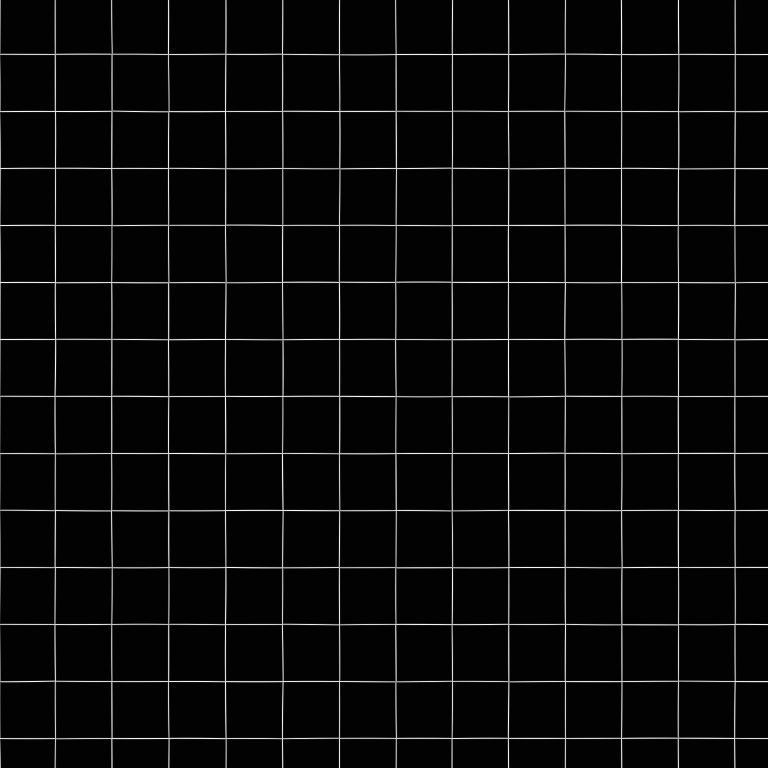
Give the GLSL for this pattern, as a WebGL 1 fragment shader.

```glsl
precision highp float;
// A fine, pale grid on near-black, about thirteen square cells each way.
// Each line is cut at the crossings into segments; hashes give every segment
// a slight shift, tilt, bow and width, so the ruling looks hand drawn.

uniform vec2 u_resolution;

const vec2 PITCH = vec2(0.07376, 0.07422);
const vec2 ORIGIN = vec2(0.0720, 0.0384);
const vec3 GROUND = vec3(0.008);
const vec3 INK = vec3(0.97);
const float LINE_WIDTH = 0.00128;
const float HALO_WIDTH = 0.0026;
const float HALO_STRENGTH = 0.13;
const float WOBBLE = 0.00045;
const float EDGE_REACH = 0.003;

float hash(vec2 cell, float seed) {
    return fract(sin(dot(cell, vec2(127.1, 311.7)) + seed * 74.7) * 4375.85);
}

float signedHash(vec2 cell, float seed) {
    return 2.0 * hash(cell, seed) - 1.0;
}

// Share of a pixel footprint covered by a stroke of the given width.
float strokeCoverage(float dist, float width, float footprint) {
    float low = max(dist - 0.5 * footprint, -0.5 * width);
    float high = min(dist + 0.5 * footprint, 0.5 * width);
    return clamp((high - low) / footprint, 0.0, 1.0);
}

// Sideways drift along a segment: joined ends, a small break and a bow.
float segmentDrift(vec2 segment, float t, float seed) {
    float start = signedHash(segment, seed);
    float end = signedHash(segment + vec2(0.0, 1.0), seed);
    float tilt = signedHash(segment, seed + 1.0) * (t - 0.5);
    float bow = signedHash(segment, seed + 2.0) * 2.0 * t * (1.0 - t);
    return WOBBLE * (mix(start, end, t) + 0.8 * tilt + bow);
}

// Parallel lines; position, origin and pitch are ordered (across, along).
// The spacing bulges by a small shift around the middle lines.
float ruledLines(vec2 position, vec2 origin, vec2 pitch, float bulge,
                 float seed, float pixel) {
    vec2 grid = (position - origin) / pitch;
    vec2 segment = vec2(floor(grid.x + 0.5), floor(grid.y));
    float t = fract(grid.y);

    float center = origin.x + segment.x * pitch.x;
    float fromMiddle = segment.x - 5.0;
    center += bulge * exp(-0.2 * fromMiddle * fromMiddle);

    // A line barely outside the canvas is held at its edge.
    if (center > -EDGE_REACH) center = max(center, 0.0);
    center += segmentDrift(segment, t, seed);

    float swell = 0.95 + 0.1 * sin(3.14159 * t);
    float width = LINE_WIDTH * swell * mix(0.9, 1.12, hash(segment, seed + 3.0));
    float dist = position.x - center;
    float core = strokeCoverage(dist, width, 1.05 * pixel);
    float halo = HALO_STRENGTH * strokeCoverage(dist, HALO_WIDTH, pixel);
    return max(core, halo);
}

void main() {
    float pixel = 1.0 / u_resolution.y;
    vec2 uv = gl_FragCoord.xy * pixel;

    float vertical = ruledLines(uv, ORIGIN, PITCH, 0.0013, 1.0, pixel);
    float horizontal = ruledLines(uv.yx, ORIGIN.yx, PITCH.yx, 0.0, 9.0, pixel);

    gl_FragColor = vec4(mix(GROUND, INK, max(vertical, horizontal)), 1.0);
}
```
